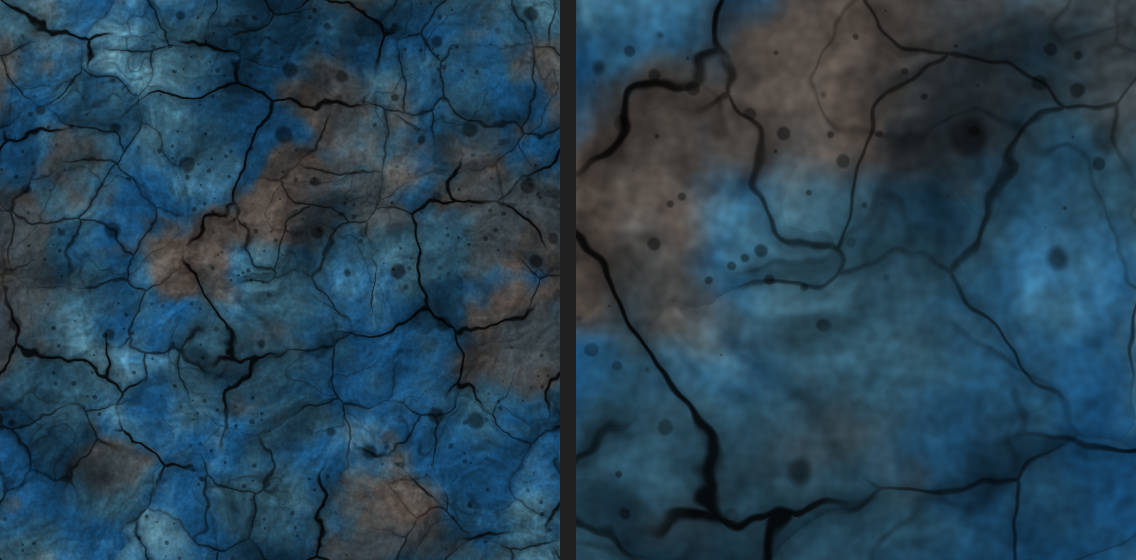
Left: the whole. Right: its middle third, enlarged.
Write a Shadertoy shader that draws this texture.

```glsl
#define PLATES 5.0
#define STONES 9.0
#define WARP 0.07
#define LIGHT vec2(-0.005, 0.007)
#define DEEP vec3(0.05, 0.15, 0.22)
#define TEAL vec3(0.17, 0.31, 0.38)
#define AZURE vec3(0.09, 0.29, 0.45)
#define PALE vec3(0.40, 0.59, 0.66)
#define SHADE vec3(0.12, 0.15, 0.17)
#define GREY vec3(0.24, 0.28, 0.30)
#define RUST vec3(0.30, 0.27, 0.25)
#define TAN vec3(0.43, 0.43, 0.42)

// Random pair for a lattice point, wrapping every n cells
vec2 hash2(vec2 cell, float n) {
    cell = mod(cell, n) + n * 1.7;
    vec3 q = fract(cell.xyx * vec3(0.1031, 0.1030, 0.0973));
    q += dot(q, q.yzx + 33.33);
    return fract((q.xx + q.yz) * q.zy);
}

float slope(vec2 cell, vec2 offset, float n) {
    float angle = 6.2832 * hash2(cell, n).x;
    return dot(vec2(cos(angle), sin(angle)), offset);
}

// Gradient noise with n cells across the tile
float noise(vec2 p, float n) {
    p *= n;
    vec2 i = floor(p), f = p - i;
    vec2 u = f * f * f * (f * (f * 6.0 - 15.0) + 10.0);
    vec2 e = vec2(1.0, 0.0);
    return mix(mix(slope(i, f, n), slope(i + e, f - e, n), u.x),
               mix(slope(i + e.yx, f - e.yx, n), slope(i + 1.0, f - 1.0, n), u.x), u.y);
}

float fbm(vec2 p, float n, int octaves) {
    float sum = 0.0, gain = 1.0;
    for (int k = 0; k < octaves; k++) {
        sum += gain * noise(p, n);
        gain *= 0.5;
        n *= 2.0;
    }
    return sum;
}

// Cellular noise: x edge distance, y cell random, zw offset from the centre
vec4 cells(vec2 p, float n) {
    p *= n;
    vec2 base = floor(p), nearest = vec2(9.0), second = vec2(9.0);
    float id = 0.0;
    for (int y = -1; y <= 1; y++)
    for (int x = -1; x <= 1; x++) {
        vec2 cell = base + vec2(x, y);
        vec2 h = hash2(cell, n);
        vec2 d = p - cell - 0.1 - 0.8 * h;
        if (dot(d, d) < dot(nearest, nearest)) {
            second = nearest;
            nearest = d;
            id = fract(h.x * 7.3 + h.y * 13.7);
        } else if (dot(d, d) < dot(second, second)) {
            second = d;
        }
    }
    float edge = 0.5 * (dot(second, second) - dot(nearest, nearest)) / length(second - nearest);
    return vec4(edge / n, id, nearest);
}

// Tone of one cell, faded out toward its border
float cellTone(vec4 c, float fade) {
    return (c.y - 0.5) * smoothstep(0.0, fade, c.x);
}

// Round hollows at the cell centres, most of them tiny
float pits(vec2 p, float n, float size) {
    vec4 c = cells(p, n);
    float radius = size * (c.y - 0.55) / 0.45;
    float soft = 0.05 + 0.3 * max(radius, 0.0);
    return step(0.0, radius) * (1.0 - smoothstep(radius - soft * 0.5, radius + soft * 0.5, length(c.zw)));
}

void mainImage(out vec4 fragColor, in vec2 fragCoord) {
    vec2 p = fragCoord / iResolution.xy;
    float px = 1.0 / iResolution.y;
    vec2 bend = vec2(fbm(p, 4.0, 5), fbm(p + vec2(0.37, 0.61), 4.0, 5));
    vec2 q = p + WARP * bend;

    // Overlapping stones in three sizes
    vec4 plate = cells(q, PLATES);
    vec4 stone = cells(q + 0.3, STONES);
    vec4 pebble = cells(q + 0.7, STONES * 2.0);
    float tone = 0.47 + 0.55 * fbm(p + vec2(0.13, 0.44), 4.0, 6);
    tone += 0.20 * cellTone(plate, 0.02) + 0.26 * cellTone(stone, 0.014) + 0.16 * cellTone(pebble, 0.01);
    tone += 0.10 * dot(stone.zw, normalize(LIGHT));

    // Blue rock with warm grey patches
    float warmth = fbm(p + vec2(0.52, 0.21), 3.0, 5) + 0.12 * cellTone(plate, 0.03);
    warmth = smoothstep(0.0, 0.27, warmth);
    float hue = smoothstep(-0.3, 0.3, fbm(p + vec2(0.81, 0.33), 5.0, 4));
    float low = smoothstep(0.0, 0.5, tone), high = smoothstep(0.45, 1.05, tone);
    vec3 blue = mix(mix(DEEP, mix(TEAL, AZURE, hue), low), PALE, high);
    vec3 warm = mix(mix(SHADE, mix(GREY, RUST, hue), low), TAN, high);
    vec3 color = mix(blue, warm, warmth);

    // Relief and fine grain
    float relief = fbm(q, 10.0, 4) - fbm(q + LIGHT, 10.0, 4);
    color *= 1.0 + 0.9 * relief;
    color *= 1.0 + 0.14 * noise(p, 170.0) + 0.14 * noise(p, 83.0);

    // Wrinkles, cracks and their soft shadows
    float patches = fbm(p + vec2(0.7, 0.1), 5.0, 2);
    float broken = smoothstep(-0.15, 0.2, patches);
    float creased = smoothstep(0.15, -0.2, patches);
    float wrinkle = 1.0 - smoothstep(0.0, 0.05, abs(fbm(q + 0.2, 7.0, 3)));
    float crack = 1.0 - smoothstep(0.0007, 0.0028 + px, plate.x);
    float fissure = 1.0 - smoothstep(0.0004, 0.0018 + px, stone.x);
    color *= 1.0 - 0.22 * wrinkle * creased;
    color *= 1.0 - broken * 0.32 * exp(-plate.x / 0.012);
    color *= 1.0 - (0.08 + 0.16 * creased) * exp(-stone.x / 0.008);
    color *= 1.0 - 0.78 * crack * broken;
    color *= 1.0 - 0.45 * fissure * creased;

    // Pits from wide hollows to specks
    float hollow = pits(p + 0.15 * WARP * bend, 11.0, 0.16);
    float speck = pits(p + 0.1 * WARP * bend, 43.0, 0.2);
    color *= (1.0 - 0.45 * hollow) * (1.0 - 0.4 * speck * smoothstep(-0.2, 0.2, bend.x));

    fragColor = vec4(clamp(color, 0.0, 1.0), 1.0);
}
```
